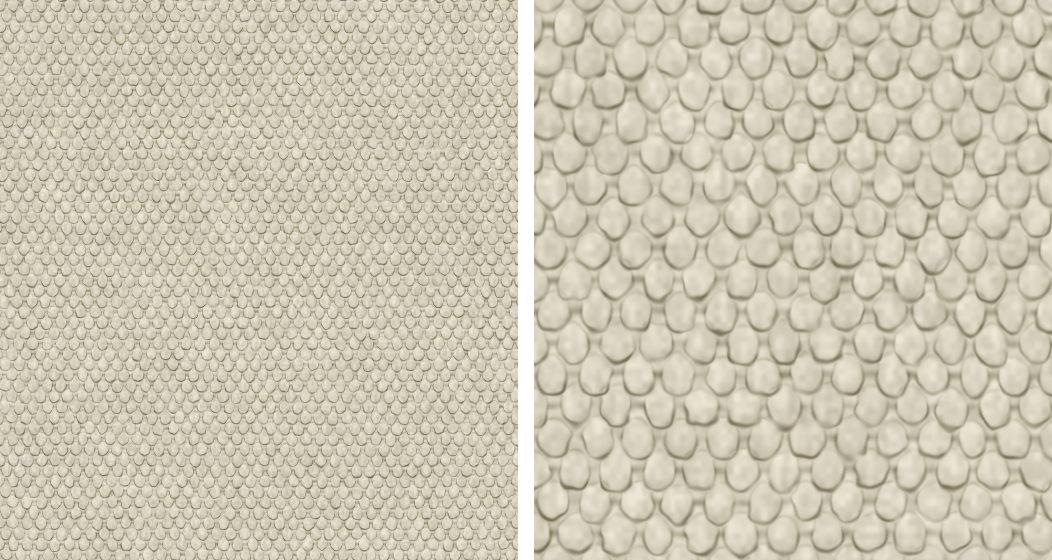
Left, the full canvas; right, a detail of the centre.
Write a Shadertoy shader that draws this texture.

```glsl
// Cream woven canvas: staggered rows of plump oval warp knots over a finer weft.
// Each pixel searches nearby cells for the closest knot, then adds thin grooves,
// directional light, fibres and mottling. All ids and noise wrap, so it tiles.

const vec2  KNOTS        = vec2(37.0, 53.0);   // knots across, rows down
const float STAGGER_TURN = 26.0;               // whole cells shifted over all rows
const vec2  KNOT_RADII   = vec2(0.36, 0.60);   // in cell units
const float ROUNDNESS    = 2.1;                // superellipse exponent
const float JITTER       = 0.09;               // knot displacement
const float SIZE_VARY    = 0.13;
const float TONE_VARY    = 0.06;
const float WARP         = 0.16;               // waviness of the threads
const float FRAY         = 0.26;               // raggedness of knot outlines
const float GROOVE_WIDTH = 0.12;
const float GROOVE_DEPTH = 0.74;
const float FACE_TONE    = 0.88;
const float WEFT_TONE    = 0.85;
const float SLIT_DEPTH   = 0.30;
const float LINT         = 0.20;
const float MOTTLE       = 0.035;
const vec2  LIGHT        = vec2(-0.04, 0.08);  // strength along each axis
const vec3  SHADOW_COLOR = vec3(0.52, 0.49, 0.39);
const vec3  CREAM_COLOR  = vec3(0.90, 0.88, 0.81);

float hash(vec2 p) {
    vec3 h = fract(vec3(p.xyx) * 0.1031);
    h += dot(h, h.yzx + 33.33);
    return fract((h.x + h.y) * h.z);
}

// Value noise over the unit canvas, wrapping after a whole number of cells.
float noise(vec2 uv, vec2 cells, float seed) {
    vec2 p = uv * cells, i = floor(p), f = fract(p);
    f = f * f * (3.0 - 2.0 * f);
    vec2 a = mod(i, cells) + seed, b = mod(i + 1.0, cells) + seed;
    return mix(mix(hash(a), hash(vec2(b.x, a.y)), f.x),
               mix(hash(vec2(a.x, b.y)), hash(b), f.x), f.y);
}

void mainImage(out vec4 fragColor, in vec2 fragCoord) {
    vec2 uv = fragCoord / iResolution.xy;

    // Threads wander slightly.
    vec2 sway = vec2(noise(uv, vec2(9.0, 17.0), 11.0),
                     noise(uv, vec2(13.0, 9.0), 47.0)) - 0.5;
    vec2 p = uv * KNOTS + WARP * sway;
    float pixel = KNOTS.y / (iResolution.y * KNOT_RADII.y);
    float soft = max(0.10, 0.6 * pixel);
    float fray = FRAY * (noise(uv, vec2(148.0, 159.0), 173.0) - 0.5);

    // Nearest knot and the grooves around all neighbours.
    float nearest = 10.0, groove = 0.0, knotTone = 0.0;
    vec2 local = vec2(0.0);
    for (int j = -1; j <= 1; j++) {
        float row = floor(p.y) + float(j);
        float stagger = row * STAGGER_TURN / KNOTS.y;   // close to half a cell per row
        float turn = STAGGER_TURN * floor(row / KNOTS.y);
        for (int i = -1; i <= 1; i++) {
            float column = floor(p.x - stagger) + float(i);
            vec2 id = mod(vec2(column + turn, row), KNOTS);
            vec2 shift = vec2(hash(id + 3.0), hash(id + 71.0)) - 0.5;
            vec2 center = vec2(column + stagger, row) + 0.5 + JITTER * shift;
            vec2 vary = vec2(hash(id + 137.0), hash(id + 149.0)) - 0.5;
            vec2 q = (p - center) / (KNOT_RADII * (1.0 + SIZE_VARY * vary));
            vec2 a = pow(abs(q) + 1e-4, vec2(ROUNDNESS));
            float d = pow(a.x + a.y, 1.0 / ROUNDNESS) - 1.0 + fray;

            // Grooves are deepest below each knot.
            float below = 1.0 - smoothstep(-0.9, 0.4, q.y);
            float band = (d - 0.06) / max(GROOVE_WIDTH, 0.7 * pixel);
            groove = max(groove, exp(-band * band) * mix(0.26, 1.0, below));
            if (d < nearest) {
                nearest = d;
                local = q;
                knotTone = hash(id + 211.0) - 0.5;
            }
        }
    }

    // Knot faces: domed, lit from the upper left, with upright fibres.
    float upright = noise(uv, vec2(222.0, 106.0), 5.0) - 0.5;
    float face = FACE_TONE + dot(local, LIGHT) - 0.05 * dot(local, local)
               + TONE_VARY * knotTone + 0.20 * upright;

    // Weft between the knots: paired strands with a broken dark slit.
    float strand = noise(uv, vec2(111.0, 212.0), 29.0) - 0.5;
    float slit = (fract(p.y) - 0.5) / 0.13;
    float broken = noise(uv, vec2(148.0, 53.0), 113.0);
    float weft = WEFT_TONE + 0.26 * strand
               - 2.0 * SLIT_DEPTH * broken * exp(-slit * slit);

    float inside = 1.0 - smoothstep(-soft, soft, nearest);
    float tone = mix(weft, face, inside);

    // Uneven grooves, fine lint, and gentle broad mottling.
    float wear = noise(uv, vec2(111.0, 159.0), 83.0);
    tone -= GROOVE_DEPTH * groove * mix(0.30, 1.35, wear);
    tone += LINT * (noise(uv, vec2(237.0, 256.0), 151.0) - 0.5);
    tone += MOTTLE * (noise(uv, vec2(7.0, 8.0), 19.0) - 0.5);
    tone += MOTTLE * (noise(uv, vec2(37.0, 3.0), 61.0) - 0.5);
    tone += MOTTLE * (noise(uv, vec2(4.0, 53.0), 97.0) - 0.5);

    vec3 color = mix(SHADOW_COLOR, CREAM_COLOR, clamp(tone, -0.1, 1.06));
    fragColor = vec4(color, 1.0);
}
```
